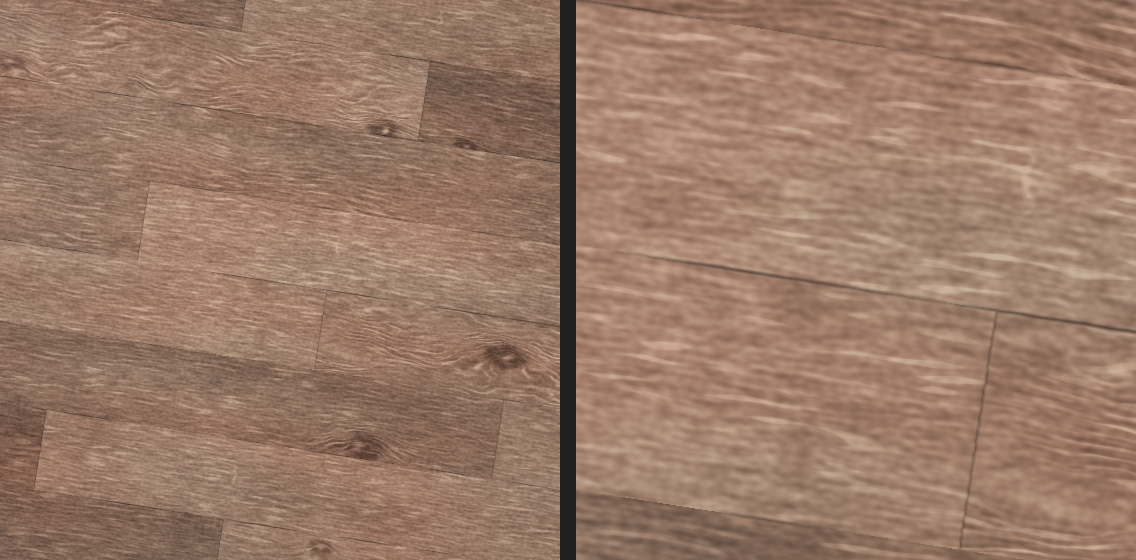
Left: the whole. Right: its middle third, enlarged.
This texture is drawn by a Shadertoy shader. Its source:

```glsl
// Weathered oak floor: long planks laid at a slight tilt, end joints stepped row by row.
// Each plank gets a tone and a grain swirl; knots and gradient noise bend a grain
// coordinate whose contours become growth rings and whose noise becomes pale pores.
const vec2 TILT = vec2(0.988, 0.154);      // cosine and sine of the floor angle
const float ROW_HEIGHT = 0.1441;
const float ROW_START = -0.0103;
const float PLANK_LENGTH = 1.147;
const float JOINT_STEP = 0.3425;
const vec3 DARK_OAK = vec3(0.40, 0.302, 0.25);
const vec3 MID_OAK = vec3(0.595, 0.465, 0.393);
const vec3 PALE_OAK = vec3(0.76, 0.655, 0.57);

// Tone and swirl: left and right plank of each row, from the top
const vec2 PLANKS[16] = vec2[16](
    vec2(0.28, 0.1), vec2(0.52, 0.1), vec2(0.53, 0.9), vec2(0.26, 0.2),
    vec2(0.43, 0.5), vec2(0.43, 0.5), vec2(0.44, 0.4), vec2(0.57, 0.1),
    vec2(0.55, 0.1), vec2(0.51, 1.0), vec2(0.35, 0.2), vec2(0.50, 0.1),
    vec2(0.22, 0.1), vec2(0.53, 0.1), vec2(0.27, 0.1), vec2(0.49, 0.3));

// Knots: position along and across the floor, radius, darkness
const int KNOT_COUNT = 7;
const vec4 KNOTS[KNOT_COUNT] = vec4[KNOT_COUNT](
    vec4(0.715, 0.124, 0.024, 0.6), vec4(0.992, 0.491, 0.030, 0.55),
    vec4(0.863, 0.129, 0.016, 0.5), vec4(0.036, 0.106, 0.022, 0.4),
    vec4(0.759, 0.688, 0.034, 0.4), vec4(0.262, 0.115, 0.018, 0.2),
    vec4(0.716, 0.877, 0.018, 0.35));

float hash(vec2 cell) {
    vec3 q = fract(cell.xyx * 0.1031);
    q += dot(q, q.yzx + 33.33);
    return fract((q.x + q.y) * q.z);
}

float cornerSlope(vec2 cell, vec2 offset) {
    float angle = 6.28318 * hash(cell);
    return dot(vec2(cos(angle), sin(angle)), offset);
}

float gradientNoise(vec2 p) {
    vec2 i = floor(p), f = fract(p), e = vec2(1.0, 0.0);
    vec2 w = f * f * f * (f * (f * 6.0 - 15.0) + 10.0);
    float low = mix(cornerSlope(i, f), cornerSlope(i + e, f - e), w.x);
    float high = mix(cornerSlope(i + e.yx, f - e.yx), cornerSlope(i + 1.0, f - 1.0), w.x);
    return 1.4 * mix(low, high, w.y);
}

float rowOf(vec2 board) { return floor((board.y - ROW_START) / ROW_HEIGHT); }

float jointOf(float row) { return mod(0.776 + JOINT_STEP * row, PLANK_LENGTH); }

int plankOf(vec2 board) {
    float row = rowOf(board);
    return clamp(2 * int(row + 1.0) + int(step(jointOf(row), board.x)), 0, 15);
}

// Soft line of the given half width
float line(float distance, float halfWidth, float blur) {
    return 1.0 - smoothstep(halfWidth - blur, halfWidth + blur, abs(distance));
}

// Sums the knots of one plank: x bends the grain, y darkens, z shows the rings
vec3 knotField(vec2 board, int plank) {
    vec3 field = vec3(0.0);
    for (int i = 0; i < KNOT_COUNT; i++) {
        vec4 knot = KNOTS[i];
        if (plankOf(knot.xy) != plank) continue;
        vec2 d = (board - knot.xy) * vec2(0.55, 1.0) / knot.z;
        d += 0.25 * gradientNoise(board * vec2(35.0, 60.0));
        float reach = dot(d, d);
        float rim = exp(-12.0 * pow(sqrt(reach) - 0.42, 2.0)) - 0.7 * exp(-25.0 * reach);
        field += vec3(1.5 * knot.z * exp(-reach), knot.w * rim, exp(-0.4 * reach));
    }
    return field;
}

// Lightness of the wood, where 0.5 is the middle tone
float woodTone(vec2 board, int plank, vec2 look) {
    vec2 p = board + vec2(3.7, 1.9) * float(plank);
    vec3 knots = knotField(board, plank);
    float bend = 0.055 * look.y * gradientNoise(p * vec2(5.0, 12.0))
        + (0.003 + 0.010 * look.y) * gradientNoise(p * vec2(17.0, 32.0));
    float grain = p.y + bend + knots.x;
    float flow = p.y + 0.4 * bend + 0.6 * knots.x;
    // Broken growth rings, limed pores, fibres and specks
    float patches = smoothstep(-0.35, 0.4, gradientNoise(p * vec2(9.0, 25.0)));
    float fibres = gradientNoise(vec2(p.x * 48.0, flow * 260.0));
    float specks = gradientNoise(p * vec2(150.0, 240.0));
    float pores = gradientNoise(vec2(p.x * 24.0, flow * 190.0));
    float ragged = 1.3 * gradientNoise(p * vec2(55.0, 85.0)) + 0.8 * fibres;
    float rings = pow(0.5 + 0.5 * sin(grain * 500.0 + ragged), 4.0) - 0.27;
    float clouds = 0.15 * gradientNoise(p * vec2(2.5, 13.0))
        + 0.09 * gradientNoise(p * vec2(9.0, 28.0));
    float tone = look.x + clouds + 0.19 * pores + 0.19 * fibres + 0.16 * specks;
    tone += 0.20 * smoothstep(0.22, 0.45, pores) * patches;
    tone += 0.34 * rings * patches * clamp(look.y + knots.z - 0.1, 0.0, 1.0);
    return tone - knots.y;
}

void mainImage(out vec4 fragColor, in vec2 fragCoord) {
    vec2 uv = fragCoord / iResolution.xy;
    vec2 down = vec2(uv.x, 1.0 - uv.y);
    vec2 board = vec2(dot(down, TILT), down.y * TILT.x - down.x * TILT.y);
    float row = rowOf(board), along = board.x - jointOf(row);
    float across = (board.y - ROW_START) / ROW_HEIGHT - row;
    int plank = plankOf(board);
    float tone = woodTone(board, plank, PLANKS[plank]);
    // Pale scar on every third row
    float jag = 0.008 * gradientNoise(board * vec2(20.0, 90.0));
    float scar = line(along - 0.35 + jag, 0.002, 0.003) * line(across - 0.45, 0.12, 0.1);
    tone += 0.3 * scar * step(1.5, mod(row, 3.0));
    // Tone to colour, with drifting warmth and soft daylight
    vec3 color = mix(DARK_OAK, MID_OAK, clamp(2.0 * tone, -0.3, 1.0));
    color = mix(color, PALE_OAK, clamp(2.0 * tone - 1.0, 0.0, 1.0));
    color += vec3(0.022, -0.010, -0.012) * gradientNoise(board * vec2(3.0, 9.0) + 7.0);
    vec2 fromGlow = uv - vec2(0.47, 0.57);
    color *= 0.97 + 0.09 * exp(-7.0 * dot(fromGlow, fromGlow));
    color += vec3(0.035, 0.025, 0.028) * (1.0 - smoothstep(0.0, 0.5, uv.x)) * uv.y;
    // Worn seams that fade in and out, fainter at plank ends
    float seamDistance = min(across, 1.0 - across) * ROW_HEIGHT;
    float wear = gradientNoise(vec2(board.x * 9.0, 5.3 * floor(row + across + 0.5) + 0.4));
    float seam = line(seamDistance, 0.0009, 0.0012) * smoothstep(-0.35, 0.5, wear);
    seam = max(seam, 0.55 * line(along, 0.0008, 0.0012));
    fragColor = vec4(color * (1.0 - 0.42 * seam), 1.0);
}
```
